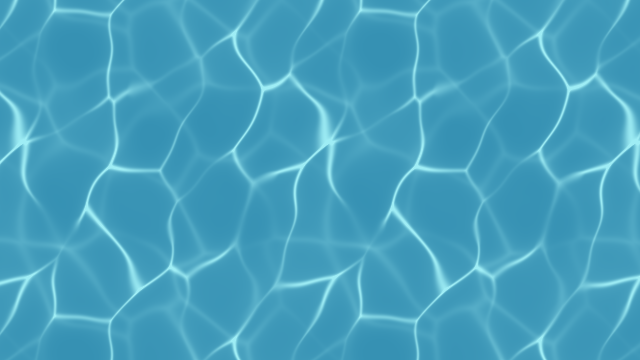
A WebGL 1 fragment shader for this texture:

```glsl
precision highp float;
uniform vec2 u_resolution;

const float TAU = 6.2831853;

vec2 hash2(vec2 p) {
  vec3 q = fract(p.xyx * vec3(0.1031, 0.103, 0.0973));
  q += dot(q, q.yzx + 33.33);
  return fract((q.xx + q.yz) * q.zy);
}

// Value noise that repeats after the given number of cells
float tiledNoise(vec2 tile, vec2 cells, float seed) {
  vec2 p = tile * cells;
  vec2 i = floor(p);
  vec2 f = fract(p);
  f = f * f * (3.0 - 2.0 * f);
  float a = hash2(mod(i, cells) + seed).x;
  float b = hash2(mod(i + vec2(1.0, 0.0), cells) + seed).x;
  float c = hash2(mod(i + vec2(0.0, 1.0), cells) + seed).x;
  float d = hash2(mod(i + 1.0, cells) + seed).x;
  return mix(mix(a, b, f.x), mix(c, d, f.x), f.y);
}

// Gaps from the nearest cell centre to the second and third nearest
vec2 cellGaps(vec2 tile, vec2 cells, float lean, float seed) {
  vec2 p = tile * cells;
  vec2 base = floor(p);
  vec3 nearest = vec3(9.0);
  for (int y = -2; y <= 2; y++) {
    for (int x = -2; x <= 2; x++) {
      vec2 cell = base + vec2(float(x), float(y));
      vec2 jitter = hash2(mod(cell, cells) + seed);
      vec2 offset = cell + 0.1 + 0.8 * jitter - p;
      offset.x -= lean * offset.y;
      float d = length(offset);
      if (d < nearest.x) nearest = vec3(d, nearest.xy);
      else if (d < nearest.y) nearest = vec3(nearest.x, d, nearest.y);
      else nearest.z = min(nearest.z, d);
    }
  }
  return nearest.yz - nearest.x;
}

float ridge(vec2 gaps, float width) {
  vec2 g = gaps / width;
  return exp(-g.x * g.x) + 0.5 * exp(-g.y * g.y);
}

// Bend the lines while keeping the tile seamless
vec2 ripple(vec2 t) {
  t += 0.022 * sin(TAU * (t.yx * vec2(2.0, 1.0) + vec2(0.1, 0.6)));
  t += 0.011 * sin(TAU * (vec2(3.0 * t.y + t.x, 3.0 * t.x - t.y) + 0.35));
  return t + 0.004 * sin(TAU * vec2(6.0 * t.y - t.x, 5.0 * t.x + 2.0 * t.y));
}

void main() {
  vec2 tile = gl_FragCoord.xy / u_resolution.y / 0.85;
  vec2 bent = ripple(tile);

  // Bright filaments that fade and swell along their length
  vec2 gaps = cellGaps(bent, vec2(5.0, 3.0), 0.5, 7.0);
  float strength = smoothstep(0.2, 0.75, tiledNoise(bent, vec2(6.0, 5.0), 31.0));
  float swell = smoothstep(0.65, 0.95, tiledNoise(bent, vec2(9.0, 7.0), 53.0));
  float core = ridge(gaps, 0.045 + 0.06 * swell) * (0.8 - 0.25 * swell);
  float halo = exp(-gaps.x / 0.15) + 0.4 * exp(-gaps.y / 0.15);
  float light = core * (0.1 + 0.9 * strength) + halo * (0.06 + 0.09 * strength);

  // Faint, blurred web deeper down
  vec2 deepTile = ripple(tile.yx + 0.37).yx;
  vec2 deepGaps = cellGaps(deepTile, vec2(4.0), -0.3, 19.0);
  float deepStrength = tiledNoise(deepTile, vec2(5.0), 71.0);
  light += (0.16 * ridge(deepGaps, 0.09) + 0.08 * ridge(deepGaps, 0.25)) * deepStrength;

  // Broad shading of the water
  light += 0.09 * tiledNoise(bent, vec2(4.0), 43.0);
  light += 0.03 * tiledNoise(bent, vec2(11.0, 9.0), 87.0) - 0.02;

  vec3 water = vec3(0.21, 0.568, 0.702);
  vec3 glint = vec3(0.62, 0.93, 0.96);
  gl_FragColor = vec4(mix(water, glint, clamp(light, 0.0, 1.0)), 1.0);
}
```
